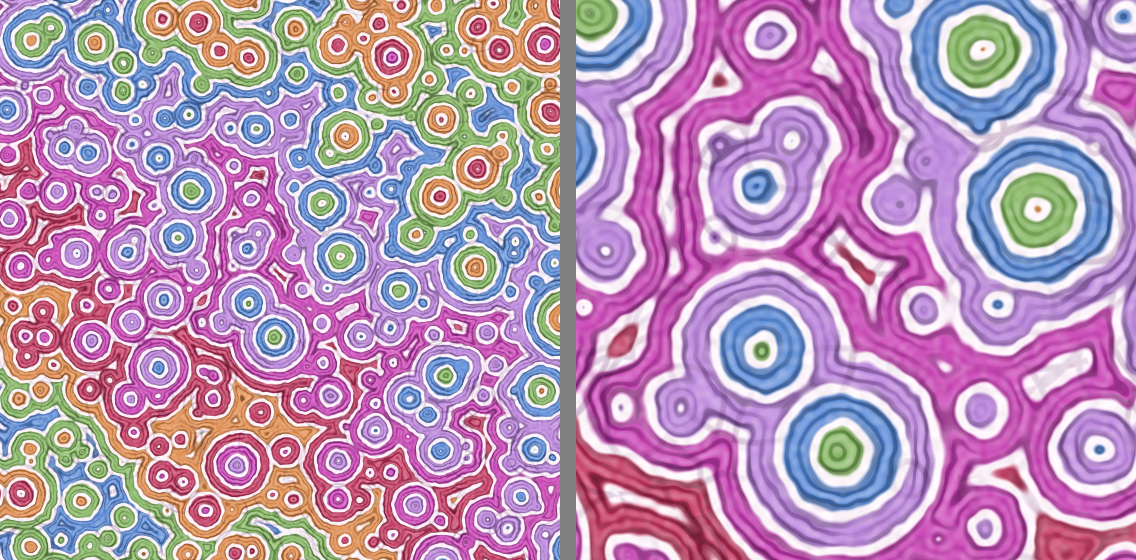
Left, the full canvas; right, a detail of the centre.
Give the GLSL for this pattern, as a WebGL 1 fragment shader.

```glsl
precision highp float;
// Pencil-coloured contour rings around scattered seeds. Every seed is a cone with
// its own starting level; the lowest cone gives a height whose bands cycle through
// six colours, parted by paper-white rings and roughened by wobbly pencil strokes.
uniform vec2 u_resolution;

#define CELLS 16.0         // seed cells across the canvas
#define BAND 0.021         // width of one colour band
#define DEPTH 2.7          // extra bands inside the largest ring groups
#define BLEND 0.35         // rounding where ring groups join, in bands
#define WOBBLE 0.0035      // unsteadiness of the hand
#define INK_EDGE 0.31      // half width of the coloured part of a band
#define STROKES 3.0        // pencil strokes per band
#define GRAIN 0.20         // strength of the paper grain

float hash(vec2 p) {
  vec3 q = fract(vec3(p.xyx) * 0.1031);
  q += dot(q, q.yzx + 33.33);
  return fract((q.x + q.y) * q.z);
}

float noise(vec2 p) {
  vec2 i = floor(p), f = fract(p);
  f = f * f * (3.0 - 2.0 * f);
  return mix(mix(hash(i), hash(i + vec2(1, 0)), f.x),
             mix(hash(i + vec2(0, 1)), hash(i + vec2(1, 1)), f.x), f.y);
}

float smoothMin(float a, float b, float k) {
  float h = max(k - abs(a - b), 0.0) / k;
  return min(a, b) - 0.25 * h * h * k;
}

// Starting level of a seed: a diagonal drift, slow noise and a random depth.
float seedLevel(vec2 c, float rnd) {
  float drift = 6.2 - dot(c - 0.5, vec2(4.0, 4.4));
  float swell = 1.8 * (noise(c * 4.0 + 7.3) - 0.5);
  return drift + swell - 1.5 - DEPTH * pow(rnd, 2.5);
}

// x: blended height, y: height of the second lowest cone, both in bands.
vec2 ringField(vec2 p) {
  vec2 home = floor(p * CELLS);
  float blended = 50.0, lowest = 50.0, second = 50.0;
  for (int j = -2; j <= 2; j++) {
    for (int i = -2; i <= 2; i++) {
      vec2 cell = home + vec2(float(i), float(j));
      vec2 id = cell + 40.0;
      vec2 jitter = vec2(hash(id), hash(id + 91.7));
      vec2 seed = (cell + 0.08 + 0.84 * jitter) / CELLS;
      float h = seedLevel(seed, hash(id + 173.1)) + length(p - seed) / BAND;
      blended = smoothMin(blended, h, BLEND);
      second = min(second, max(lowest, h));
      lowest = min(lowest, h);
    }
  }
  return vec2(blended, second);
}

vec3 bandColour(float index) {
  float k = mod(index, 6.0);
  vec3 crimson = vec3(0.76, 0.20, 0.36);
  vec3 orange  = vec3(0.88, 0.54, 0.28);
  vec3 green   = vec3(0.50, 0.71, 0.36);
  vec3 blue    = vec3(0.33, 0.53, 0.84);
  vec3 lilac   = vec3(0.72, 0.50, 0.86);
  vec3 magenta = vec3(0.78, 0.24, 0.70);
  vec3 c = mix(crimson, orange, step(0.5, k));
  c = mix(c, green, step(1.5, k));
  c = mix(c, blue, step(2.5, k));
  c = mix(c, lilac, step(3.5, k));
  return mix(c, magenta, step(4.5, k));
}

void main() {
  vec2 p = gl_FragCoord.xy / min(u_resolution.x, u_resolution.y);

  // Unsteady hand
  vec2 shake = vec2(noise(p * 55.0 + 3.0), noise(p * 55.0 + 61.0)) - 0.5;
  vec2 field = ringField(p + WOBBLE * shake);
  float height = field.x + 0.12 * (noise(p * 130.0) - 0.5);

  // Coloured band with white rings at its borders
  float across = abs(fract(height) - 0.5);
  float ink = 1.0 - smoothstep(INK_EDGE, INK_EDGE + 0.12, across);
  vec3 colour = bandColour(floor(height));

  // Strokes that follow the contours, light and dark
  float patchy = noise(p * 38.0 + 17.0);
  float stroke = sin(6.2832 * STROKES * height + 5.0 * patchy);
  float grain = noise(p * 250.0) - 0.5;
  float light = 0.16 + 0.20 * stroke * patchy + GRAIN * grain;
  colour = mix(colour, vec3(1.0, 0.97, 0.98), clamp(light, 0.0, 0.5));
  colour *= 1.0 - 0.30 * smoothstep(0.2, 0.9, -stroke) * patchy;

  // Dark outline along both sides of the band
  float outline = 1.0 - smoothstep(0.03, 0.11, abs(across - INK_EDGE + 0.03));
  colour *= 1.0 - 0.30 * outline * noise(p * 70.0 + 29.0);

  vec3 paper = vec3(0.99, 0.96, 0.98) + 0.06 * grain;
  vec3 result = mix(paper, colour, ink);

  // Faint strokes of the neighbouring ring group crossing over
  float crossing = 1.0 - smoothstep(0.04, 0.14, abs(fract(field.y) - 0.25));
  crossing *= 1.0 - smoothstep(0.6, 1.8, field.y - field.x);
  result *= 1.0 - vec3(0.18, 0.24, 0.17) * crossing * patchy;

  gl_FragColor = vec4(clamp(result, 0.0, 1.0), 1.0);
}
```
